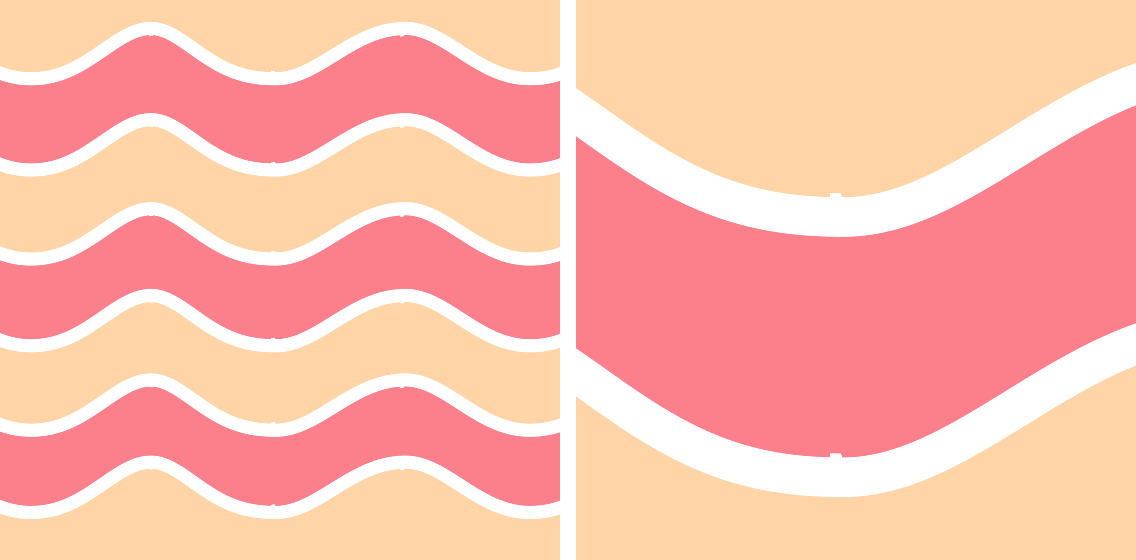
Left, the full canvas; right, a detail of the centre.
Reproduce this pattern procedurally as a WebGL 1 fragment shader.

```glsl
precision highp float;
// Horizontal wavy bands of coral and peach, separated by white outlines.

#define PEACH vec3(1.0, 0.83, 0.65)
#define CORAL vec3(0.99, 0.50, 0.55)
#define WHITE vec3(1.0)
#define LINE_COUNT 6
#define FIRST_LINE 0.0508    // depth of the first line at its crests
#define LINE_GAP 0.165       // gap between lines near the top
#define GAP_SHRINK 0.00202   // quadratic tightening toward the bottom
#define WAVE_DROP 0.0898     // height from crest to trough
#define WAVE_START 0.0547    // position of the first trough
#define WAVE_PERIOD 0.8919   // one narrow hump plus one broad hump
#define HALF_LINE 0.0118
#define NICK vec2(0.0034, 0.0024)  // half width and height of edge nicks

uniform vec2 u_resolution;

// Eased descent from crest (0) to trough (1); positive skew sharpens the crest.
float descent(float x, float crest, float trough, float skew) {
    float t = clamp((x - crest) / (trough - crest), 0.0, 1.0);
    t += skew * t * (1.0 - t);
    return 0.5 - 0.5 * cos(3.14159265 * t);
}

// Depth of the wave below its crest level.
float waveDepth(float x) {
    float end = WAVE_START + WAVE_PERIOD;
    x = WAVE_START + mod(x - WAVE_START, WAVE_PERIOD);
    float narrowHump = descent(x, 0.2695, WAVE_START, 0.25)
                     + descent(x, 0.2695, 0.4922, 0.42);
    float broadHump = descent(x, 0.7240, 0.4922, -0.12)
                    + descent(x, 0.7240, end, 0.14);
    return WAVE_DROP * min(narrowHump, broadHump);
}

// Small flat bump where two curve segments join.
float nick(float x, float center, float pixel) {
    float inside = NICK.x - abs(x - center);
    return NICK.y * smoothstep(-0.5 * pixel, 0.5 * pixel, inside);
}

void main() {
    vec2 p = gl_FragCoord.xy / u_resolution;
    float pixel = 1.0 / u_resolution.y;

    // Local slope keeps the outlines evenly thick across the curve.
    float h = 0.002;
    float slope = (waveDepth(p.x + h) - waveDepth(p.x - h)) / (2.0 * h);
    float stretch = sqrt(1.0 + slope * slope);
    float depth = 1.0 - p.y - waveDepth(p.x);

    float upperHalf = HALF_LINE + nick(p.x, 0.488, pixel);
    float lowerHalf = HALF_LINE + nick(p.x, 0.7175, pixel)
                    + 0.5 * nick(p.x, 0.2695, pixel);

    // Each line crossed swaps the band colour.
    float band = 0.0;
    float outline = 0.0;
    for (int i = 0; i < LINE_COUNT; i++) {
        float n = float(i);
        float level = FIRST_LINE + LINE_GAP * n - GAP_SHRINK * n * n;
        float d = (depth - level) / stretch;
        float inside = min(d + upperHalf, lowerHalf - d);
        outline = max(outline, smoothstep(-0.5 * pixel, 0.5 * pixel, inside));
        band += step(0.0, d);
    }

    vec3 color = mix(PEACH, CORAL, mod(band, 2.0));
    gl_FragColor = vec4(mix(color, WHITE, outline), 1.0);
}
```
